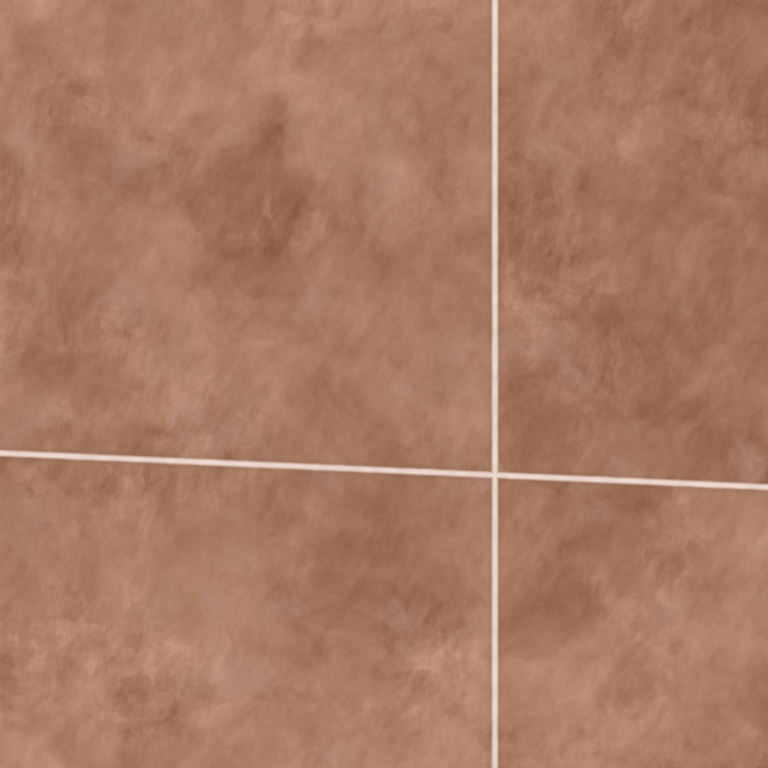
Write a Shadertoy shader that draws this texture.

```glsl
// Terracotta wall tiles meeting at one cross of thin pale grout joints.
// Each tile gets its own offset into layered value noise, which builds clouds,
// ragged blotches, worn flecks, embossed strokes and faint mauve stains.

float hash(vec2 p) {
    vec3 q = fract(vec3(p.xyx) * 0.1031);
    q += dot(q, q.yzx + 33.33);
    return fract((q.x + q.y) * q.z);
}

float noise(vec2 p) {
    vec2 i = floor(p), f = fract(p);
    f = f * f * (3.0 - 2.0 * f);
    return mix(mix(hash(i), hash(i + vec2(1, 0)), f.x),
               mix(hash(i + vec2(0, 1)), hash(i + vec2(1, 1)), f.x), f.y);
}

// Fractal noise centred on zero, about -0.5 to 0.5
float fbm(vec2 p) {
    float sum = 0.0, amp = 0.5;
    for (int i = 0; i < 5; i++) {
        sum += amp * (noise(p) - 0.5);
        p = mat2(1.6, 1.2, -1.2, 1.6) * p + 7.3;
        amp *= 0.6;
    }
    return sum;
}

// Surface height: lumps stretched along y
float relief(vec2 p) {
    return fbm(p * vec2(48.0, 26.0) + 1.5 * fbm(p * 9.0));
}

// Tile colour at a point; uv gives the broad shading across the wall
vec3 tileColor(vec2 p, vec2 uv) {
    vec2 warp = vec2(fbm(p * 6.0 + 3.0), fbm(p * 6.0 + 41.0));
    float clouds = fbm(p * 4.5 + warp);
    float blotches = fbm(p * 17.0 + 1.5 * warp + 19.0);
    vec2 slant = mat2(0.87, 0.5, -0.5, 0.87) * p;
    float streaks = fbm(slant * vec2(75.0, 32.0) + 2.0 * warp);
    float emboss = relief(p) - relief(p + vec2(0.003, -0.003));
    float worn = smoothstep(-0.1, 0.18, fbm(p * 7.0 + 63.0));

    // Ragged dark and light flecks, gathered in the worn areas
    float fleck = fbm(p * vec2(34.0, 27.0) + 2.0 * warp + 105.0);
    float darkFleck = smoothstep(0.05, 0.24, fleck);
    float lightFleck = smoothstep(0.06, 0.26, -fleck);

    float tone = 0.50 + 0.7 * clouds + 0.65 * blotches + 0.3 * streaks;
    tone += emboss * mix(0.15, 0.65, worn);
    tone += mix(0.06, 0.24, worn) * (lightFleck - darkFleck);

    // Paler above and below, darker around the middle and to the right
    vec2 fromDark = uv - vec2(0.42, 0.6);
    tone += 0.15 * smoothstep(0.65, 1.0, uv.y) * (1.0 - 0.5 * uv.x);
    tone += 0.13 * (1.0 - smoothstep(0.0, 0.3, uv.y));
    tone -= 0.11 * exp(-12.0 * dot(fromDark, fromDark));
    tone -= 0.14 * smoothstep(0.6, 1.0, uv.x) * smoothstep(0.2, 0.5, uv.y);
    vec3 color = mix(vec3(0.56, 0.38, 0.29), vec3(0.75, 0.575, 0.475), clamp(tone, -0.1, 1.1));

    // Small broken mauve stains
    float stain = smoothstep(0.1, 0.28, fbm(p * 10.0 + warp + 87.0));
    stain *= 0.4 + 0.6 * smoothstep(-0.1, 0.15, fbm(p * 45.0));
    color = mix(color, vec3(0.70, 0.53, 0.48), 0.5 * stain);
    return color + 0.012 * (noise(p * 230.0) - 0.5);
}

void mainImage(out vec4 fragColor, in vec2 fragCoord) {
    vec2 uv = fragCoord / iResolution.xy;
    float pixel = 1.0 / min(iResolution.x, iResolution.y);

    // Slightly sloping tile grid; tiles are larger than the visible part
    float tileSize = 0.9;
    vec2 grid = vec2(uv.x - 0.6445, uv.y - 0.410 + 0.0443 * uv.x) / tileSize;
    vec2 tileId = floor(grid);
    vec3 color = tileColor(uv + 3.7 * tileId + 11.0, uv);

    // Distance to the nearest joint, with barely uneven edges
    vec2 toJoint = abs(fract(grid + 0.5) - 0.5) * tileSize;
    toJoint += 0.0005 * (vec2(noise(uv.yx * 90.0), noise(uv * 90.0 + 9.0)) - 0.5);
    float joint = min(toJoint.x, toJoint.y);

    // Shaded tile rim, then the pale grout fading softly into it
    color *= 1.0 - 0.05 * (1.0 - smoothstep(0.004, 0.012, joint));
    float soft = max(0.0026, pixel);
    float grout = 1.0 - smoothstep(0.0037 - soft, 0.0037 + soft, joint);
    vec3 groutColor = vec3(0.92, 0.84, 0.805) + 0.04 * (noise(uv * 90.0) - 0.5);
    fragColor = vec4(mix(color, groutColor, grout), 1.0);
}
```
